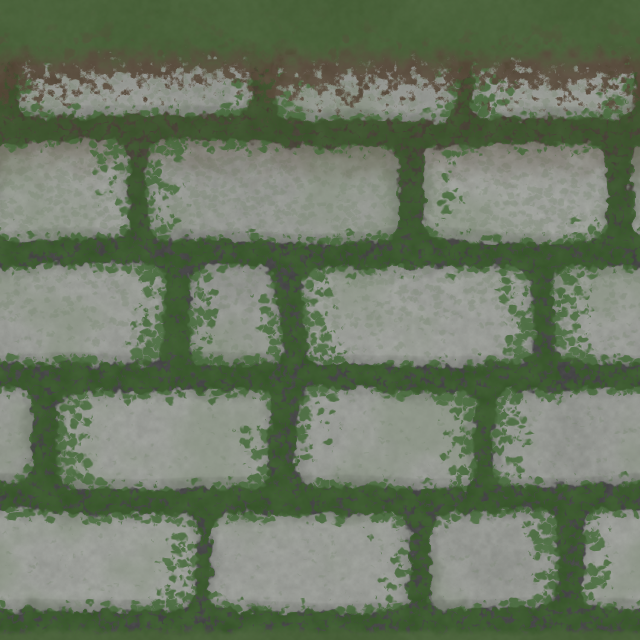
Give the GLSL for this texture, as a Shadertoy shader.

```glsl
// Mossy stone wall: five courses of worn blocks in overgrown joints, under a grass and soil band.
#define COURSES 5
#define PITCH 0.192         // height of one course
#define FIRST_CENTRE 0.123  // centre of the lowest course
#define HALF_HEIGHT 0.076   // half height of a block
#define JOINT 0.018         // half width of an upright joint
#define CORNER 0.028        // corner radius of a block
#define MOSS_REACH 0.085    // how far moss creeps in from block ends
#define LEAF_CELLS 84.0     // moss dabs across the canvas
#define STONE vec3(0.605, 0.615, 0.595)
#define MOSS vec3(0.235, 0.36, 0.18)
#define GRASS vec3(0.29, 0.385, 0.23)
#define SOIL vec3(0.35, 0.295, 0.235)

// Upright joints of each course, from the bottom up
const vec3 JOINTS[COURSES] = vec3[COURSES](
    vec3(0.314, 0.660, 0.891), vec3(0.068, 0.445, 0.758), vec3(0.281, 0.457, 0.849),
    vec3(0.216, 0.645, 0.964), vec3(0.009, 0.413, 0.733));

vec3 hash3(vec2 p) {
    vec3 q = fract(p.xyx * vec3(0.1031, 0.1030, 0.0973));
    q += dot(q, q.yxz + 33.33);
    return fract((q.xxy + q.yzz) * q.zyx);
}

// Value noise that wraps after n cells
float noise(vec2 uv, float n) {
    vec2 p = uv * n, c = floor(p), f = fract(p);
    f = f * f * (3.0 - 2.0 * f);
    vec2 a = mod(c, n), b = mod(c + 1.0, n);
    return mix(mix(hash3(a + n).x, hash3(vec2(b.x, a.y) + n).x, f.x),
               mix(hash3(vec2(a.x, b.y) + n).x, hash3(b + n).x, f.x), f.y);
}

float fbm(vec2 uv, float n) {
    float sum = 0.0, amp = 0.53;
    for (int i = 0; i < 4; i++) {
        sum += amp * noise(uv, n);
        n *= 2.0;
        amp *= 0.5;
    }
    return sum;
}

// Scattered ragged dabs; cover sets how many of the n * n cells hold one
float dabs(vec2 uv, float n, float cover) {
    vec2 p = uv * n + 0.7 * vec2(noise(uv, n * 2.0), noise(uv, n * 2.0 + 1.0));
    vec2 cell = floor(p);
    float inside = -1.0;
    for (int j = -1; j <= 1; j++)
    for (int i = -1; i <= 1; i++) {
        vec2 c = cell + vec2(i, j);
        vec3 h = hash3(mod(c, n) + 17.0);
        float radius = 0.85 * sqrt(clamp((cover - h.z) * 4.0, 0.0, 1.0)) - 0.2;
        inside = max(inside, radius - length((p - c - h.xy) * vec2(0.85, 1.15)));
    }
    float blur = 0.06 + n / iResolution.y;
    return smoothstep(-blur, blur, inside);
}

// Distance to the block edge (negative inside), depth from its end, signed height, block hash
vec4 block(vec2 p) {
    int row = clamp(int(floor((p.y - FIRST_CENTRE) / PITCH + 0.5)), 0, COURSES - 1);
    float height = p.y - FIRST_CENTRE - PITCH * float(row);
    float end = 1.0, x = fract(p.x), index = 0.0;
    for (int k = 0; k < 3; k++) {
        float dx = x - JOINTS[row][k];
        float width = JOINT * (0.65 + 0.6 * hash3(vec2(k, row)).x);
        end = min(end, abs(dx - round(dx)) - width);
        index += step(0.0, dx);
    }
    vec2 q = CORNER - vec2(end, HALF_HEIGHT - abs(height));
    float d = length(max(q, 0.0)) + min(max(q.x, q.y), 0.0) - CORNER;
    return vec4(d, end, height, hash3(vec2(mod(index, 3.0), row) + 5.0).x);
}

void mainImage(out vec4 fragColor, in vec2 fragCoord) {
    vec2 uv = fragCoord / iResolution.xy;
    float px = 1.0 / iResolution.y;
    float broad = fbm(uv, 9.0), fine = fbm(uv, 48.0), grit = fbm(uv, 110.0);
    float patches = smoothstep(0.3, 0.65, noise(uv, 8.0));
    float dirty = smoothstep(0.55, 0.88, uv.y);

    // Hand-cut outlines: a slow bend plus a ragged rim
    vec2 bend = vec2(noise(uv, 7.0), noise(uv, 6.0)) - 0.5;
    vec4 b = block(uv + bend * vec2(0.018, 0.014));
    float d = b.x + 0.016 * (fine - 0.5) + 0.008 * (noise(uv, 150.0) - 0.5);
    float stoneMask = 1.0 - smoothstep(-0.0015 - px, 0.0015 + px, d);

    // Stone: soft mottling, shaded rim and lower lip, faint green speckle
    vec3 stone = STONE + 0.04 * (b.w - 0.5) + 0.10 * (broad - 0.5) + 0.07 * (grit - 0.5);
    stone = mix(stone, vec3(0.49, 0.54, 0.46), 0.5 * smoothstep(0.45, 0.75, broad));
    stone -= 0.065 * smoothstep(-0.02, 0.0, d + 0.012 * (broad - 0.5));
    stone -= 0.03 * smoothstep(0.058, 0.062, 0.012 * (broad - 0.5) - b.z);
    float speckle = dabs(uv, 120.0, 0.12 + 0.3 * smoothstep(0.3, 0.65, uv.y));
    stone = mix(stone, vec3(0.46, 0.52, 0.43), 0.35 * speckle);
    float stain = dirty * smoothstep(0.0, 0.07, b.z + 0.06 * (fine - 0.5));
    stone = mix(stone, SOIL, 0.45 * stain);

    // Joints: dark ground, browner towards the top
    vec3 ground = mix(vec3(0.28, 0.28, 0.285), vec3(0.29, 0.265, 0.21), dirty);
    vec3 color = mix(ground + 0.06 * (grit - 0.5), stone, stoneMask);

    // Moss: dense in joints, creeping in clusters over block ends and rims
    float creep = 0.62 * patches * smoothstep(MOSS_REACH, 0.0, b.y)
                + 0.45 * smoothstep(0.028, 0.0, HALF_HEIGHT - abs(b.z));
    float cover = mix(0.45 + 0.65 * broad, creep, stoneMask);
    float leaves = dabs(uv, LEAF_CELLS, cover);
    float sprigs = dabs(uv.yx, 140.0, cover * mix(0.75, 0.4, stoneMask));
    vec3 moss = MOSS + 0.07 * (fine - 0.5) + vec3(0.04, 0.06, 0.05) * stoneMask;
    moss = mix(moss, ground, 0.25 * dirty * (1.0 - stoneMask));
    color = mix(color, moss, max(leaves, sprigs) * mix(0.93, 0.85, stoneMask));

    // Soil crumbling down over the top course
    float crumble = (uv.y - 0.835) / 0.075 + 1.8 * (grit - 0.5) + 0.8 * (broad - 0.5);
    color = mix(color, SOIL + 0.08 * (fine - 0.5), 0.92 * smoothstep(0.2, 0.65, crumble));

    // Grass on top, meeting the foot of the wall across the wrap
    float turf = smoothstep(0.885, 0.935, uv.y + 0.06 * (fine - 0.5));
    turf = max(turf, 1.0 - smoothstep(0.0, 0.014, uv.y - 0.012 * fine));
    vec3 grass = GRASS + 0.05 * (broad - 0.5) + 0.03 * (grit - 0.5);
    float flecks = smoothstep(0.6, 0.75, fine) * smoothstep(1.0, 0.9, uv.y) * step(0.5, uv.y);
    color = mix(color, mix(grass, SOIL, 0.6 * flecks), turf);

    fragColor = vec4(color, 1.0);
}
```
